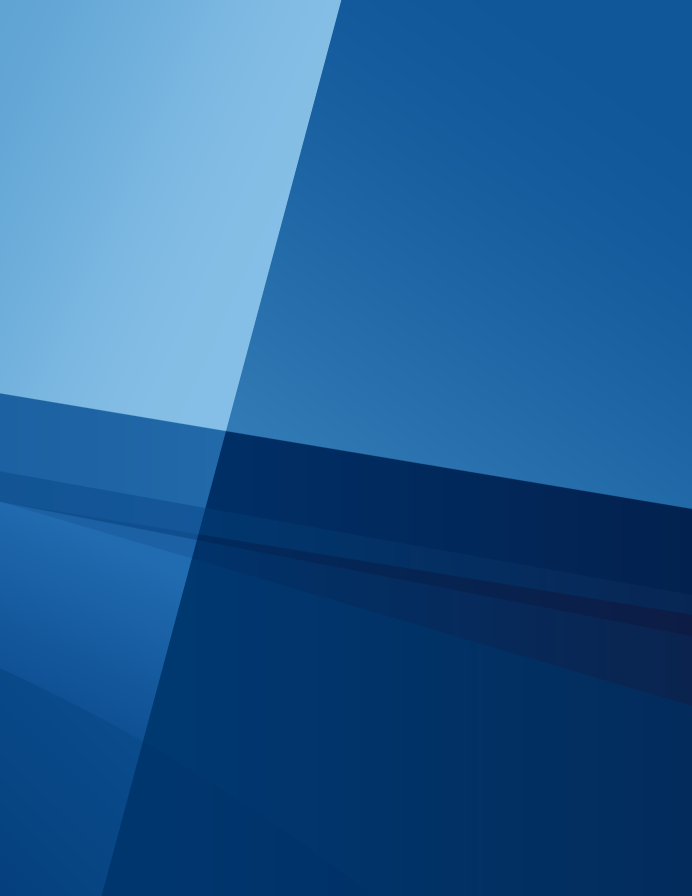
Give the GLSL for this background, as a Shadertoy shader.

```glsl
// Layered blue glass planes: a steep diagonal edge crossing a tilted horizon and a fan of bands.

// Antialiased coverage: 1 where the signed distance d is positive.
float cover(float d) {
    float w = 0.8 / iResolution.y;
    return smoothstep(-w, w, d);
}

// Height below a straight edge running from the left side to the right side.
float below(vec2 p, float leftY, float rightY) {
    return mix(leftY, rightY, p.x) - p.y;
}

void mainImage(out vec4 fragColor, in vec2 fragCoord) {
    vec2 p = fragCoord / iResolution.xy;

    // Shape masks, in canvas fractions
    float diagonal = p.x - (0.1468 + 0.3465 * p.y);
    float rightSide = cover(diagonal);
    float ground = cover(below(p, 0.561, 0.432));
    float band = cover(below(p, 0.474, 0.336));
    float sliver = cover(below(p, 0.440, 0.314));
    float fan = cover(below(p, 0.440, 0.290));
    float floorArea = cover(below(p, 0.440, 0.212));
    float curve = cover(0.254 - 0.348 * p.x - 0.228 * p.x * p.x - p.y);

    // Sky: pale pane on the left, deeper pane on the right
    float paleGlow = smoothstep(-0.1, 1.0, 0.75 * p.x / 0.4 + 1.1 * (1.0 - p.y));
    vec3 paleSky = mix(vec3(0.37, 0.64, 0.83), vec3(0.52, 0.745, 0.90), paleGlow);
    float skyShade = smoothstep(-0.15, 1.15, 0.62 * p.x + 1.15 * (p.y - 0.45));
    vec3 deepSky = mix(vec3(0.24, 0.53, 0.75), vec3(0.06, 0.34, 0.60), skyShade);

    // Left ground: bands brighten toward the diagonal
    float nearEdge = clamp(p.x / 0.3, 0.0, 1.0);
    vec3 leftGround = mix(vec3(0.11, 0.38, 0.63), vec3(0.13, 0.41, 0.66), nearEdge);
    leftGround = mix(leftGround, mix(vec3(0.07, 0.33, 0.58), vec3(0.08, 0.34, 0.60), nearEdge), band);
    leftGround = mix(leftGround, vec3(0.06, 0.31, 0.56), sliver);
    leftGround = mix(leftGround, vec3(0.11, 0.38, 0.64), fan);
    float leftFade = clamp((p.y + 0.35 * p.x - 0.2) / 0.25, 0.0, 1.0);
    vec3 leftFloor = mix(vec3(0.04, 0.29, 0.55), vec3(0.13, 0.42, 0.69), leftFade);
    leftGround = mix(leftGround, leftFloor, floorArea);
    vec3 leftCorner = mix(vec3(0.02, 0.25, 0.49), vec3(0.05, 0.32, 0.58), clamp(p.x * 1.5 + p.y * 2.0, 0.0, 1.0));
    leftGround = mix(leftGround, leftCorner, curve);

    // Right ground: the same bands in shadow, darkening to the right
    float t = clamp((p.x - 0.25) / 0.75, 0.0, 1.0);
    vec3 rightGround = mix(vec3(0.0, 0.19, 0.41), vec3(0.01, 0.13, 0.31), t);
    rightGround = mix(rightGround, mix(vec3(0.0, 0.22, 0.44), vec3(0.03, 0.15, 0.33), t), band);
    rightGround = mix(rightGround, mix(vec3(0.0, 0.17, 0.37), vec3(0.05, 0.11, 0.27), t), sliver);
    rightGround = mix(rightGround, mix(vec3(0.0, 0.20, 0.42), vec3(0.04, 0.14, 0.31), t), fan);
    vec3 rightFloor = mix(vec3(0.0, 0.22, 0.44), vec3(0.01, 0.17, 0.36), t);
    rightGround = mix(rightGround, rightFloor, floorArea);
    rightGround = mix(rightGround, mix(vec3(0.0, 0.21, 0.43), vec3(0.0, 0.17, 0.37), t), curve);

    // Composite the four quadrants
    vec3 sky = mix(paleSky, deepSky, rightSide);
    vec3 land = mix(leftGround, rightGround, rightSide);
    fragColor = vec4(mix(sky, land, ground), 1.0);
}
```
